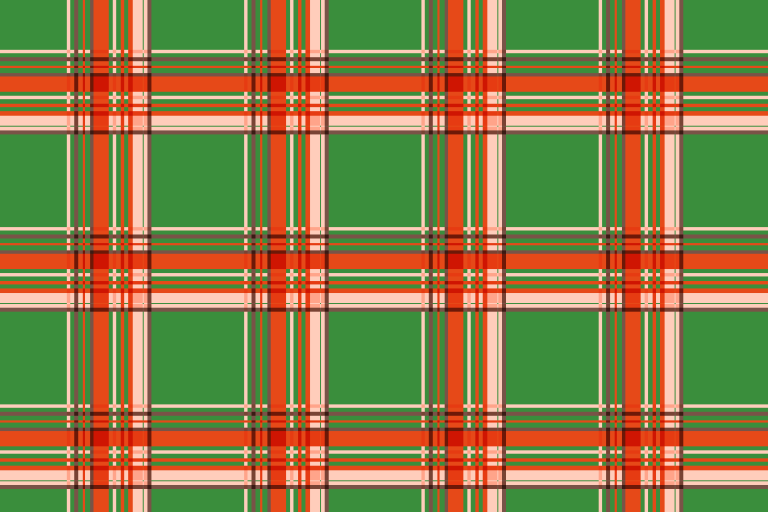
A Shadertoy shader for this pattern:

```glsl
// Tartan plaid: one asymmetric stripe set woven both ways, multiplied at the crossings.

const vec3 GREEN = vec3(0.228, 0.558, 0.237);
const vec4 RED   = vec4(0.902, 0.288, 0.094, 1.0);
const vec4 CREAM = vec4(1.0, 0.803, 0.735, 1.0);
const vec4 BROWN = vec4(0.475, 0.325, 0.278, 1.0);
const vec4 CLEAR = vec4(1.0, 1.0, 1.0, 0.0);

const float THREADS = 177.5; // threads in one repeat

// Antialiased coverage of the span from a to b; w is the pixel size in threads
float band(float t, float a, float b, float w) {
    return clamp((t - a) / w + 0.5, 0.0, 1.0) * clamp((b - t) / w + 0.5, 0.0, 1.0);
}

// One stripe set: rgb is its tint (white where bare), a its coverage.
// Touching stripes overlap so that no ground shows at their seams.
vec4 stripes(float t, float w) {
    vec4 c = CLEAR;
    c = mix(c, CREAM, band(t, 0.0, 3.4, w));
    c = mix(c, BROWN, band(t, 7.4, 11.4, w));
    c = mix(c, RED,   band(t, 16.0, 18.2, w));

    // Broad red with a brown edge
    c = mix(c, BROWN, band(t, 23.3, 30.0, w));
    c = mix(c, RED,   band(t, 26.7, 42.0, w));

    c = mix(c, CREAM, band(t, 46.0, 49.4, w));
    c = mix(c, RED,   band(t, 54.0, 57.4, w));

    // Broad cream between red and brown, split by a hairline of ground
    c = mix(c, RED,   band(t, 61.4, 70.0, w));
    c = mix(c, CREAM, band(t, 66.0, 82.0, w));
    c = mix(c, CLEAR, band(t, 76.0, 77.0, w));
    c = mix(c, BROWN, band(t, 80.7, 84.7, w));
    return c;
}

void mainImage(out vec4 fragColor, in vec2 fragCoord) {
    // Square repeats, counted from the upper left
    float repeats = 2.888;
    vec2 p = vec2(fragCoord.x, iResolution.y - fragCoord.y) / iResolution.y * repeats;
    float w = repeats * THREADS / iResolution.y;

    // Start half a pixel early so the first edge is smooth across the wrap
    vec2 margin = vec2(8.0);
    vec2 t = fract(p - vec2(0.377, 0.281) + margin / THREADS) * THREADS - margin;

    vec4 warp = stripes(t.x, w);
    vec4 weft = stripes(t.y, w);

    // Multiply the two tints, with green only where neither covers
    float bare = (1.0 - warp.a) * (1.0 - weft.a);
    vec3 col = warp.rgb * weft.rgb - bare * (1.0 - GREEN);
    fragColor = vec4(col, 1.0);
}
```
